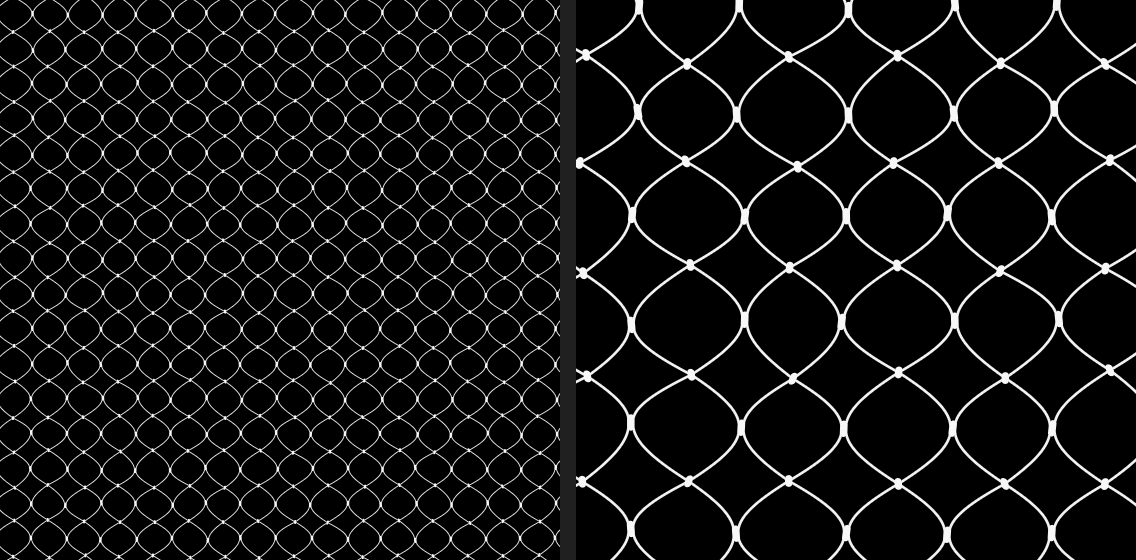
Left: the whole. Right: its middle third, enlarged.
This pattern is drawn by a Shadertoy shader. Its source:

```glsl
const float REPEATS = 16.0;

// Random pair in -1..1 that wraps with the canvas
vec2 wrappedHash(vec2 id, float seed) {
    vec3 h = fract((mod(id, REPEATS).xyx + seed) * vec3(0.1031, 0.1030, 0.0973));
    h += dot(h, h.yzx + 33.33);
    return 2.0 * fract((h.xx + h.yz) * h.zy) - 1.0;
}

vec2 jitter(vec2 id, float seed) {
    return 0.045 * wrappedHash(id, seed);
}

// Share of a pixel covered by a line at distance d
float lineCoverage(float d, float halfWidth, float px) {
    return clamp((d + halfWidth) / px + 0.5, 0.0, 1.0)
         - clamp((d - halfWidth) / px + 0.5, 0.0, 1.0);
}

// Wire leaving a sleeve upright and leaning over towards a crossing
float wireDistance(vec2 p, vec2 sleeve, vec2 crossing) {
    vec2 span = crossing - sleeve;
    float t = (p.y - sleeve.y) / span.y;
    float s = clamp(t, 0.0, 1.0);
    float bend = s * s * (1.4 - 0.4 * s);
    float slope = span.x / span.y * s * (2.8 - 1.2 * s);
    float gap = 0.022 * sign(span.x) * (1.0 - s) * (1.0 - s);
    vec2 q = p - sleeve - vec2(span.x * bend + gap, span.y * s);
    return t == s ? abs(q.x) / sqrt(1.0 + slope * slope) : length(q);
}

// Upright, slightly tilted capsule
float knotDistance(vec2 p, float tilt, float halfLength, float radius) {
    p.x += tilt * p.y;
    p.y -= clamp(p.y, -halfLength, halfLength);
    return length(p) - radius;
}

void mainImage(out vec4 fragColor, in vec2 fragCoord) {
    vec2 p = fragCoord / iResolution.xy * REPEATS - vec2(0.9, 0.6);
    float px = REPEATS / iResolution.y;
    vec2 nearest = floor(p + 0.5);
    float wire = 1e3;
    float knot = 1e3;

    for (int j = -1; j <= 1; j++) {
        for (int i = -1; i <= 1; i++) {
            // Long sleeve where two wires run side by side
            vec2 id = nearest + vec2(i, j);
            vec2 sleeve = id + jitter(id, 3.0);
            float tilt = 0.15 * wrappedHash(id, 71.0).x;
            knot = min(knot, knotDistance(p - sleeve, tilt, 0.042, 0.036));

            // Four wires to the surrounding crossings
            for (int k = 0; k < 4; k++) {
                vec2 corner = vec2(k & 1, k >> 1);
                vec2 crossing = id + corner - 0.5 + jitter(id + corner, 37.0);
                wire = min(wire, wireDistance(p, sleeve, crossing));
                tilt = 0.3 * wrappedHash(id + corner, 113.0).x;
                knot = min(knot, knotDistance(p - crossing, tilt, 0.02, 0.036));
            }
        }
    }

    float wireCover = 0.95 * lineCoverage(wire, 0.0125, px);
    float knotCover = 0.97 * clamp(0.5 - knot / px, 0.0, 1.0);
    fragColor = vec4(vec3(max(wireCover, knotCover)), 1.0);
}
```
